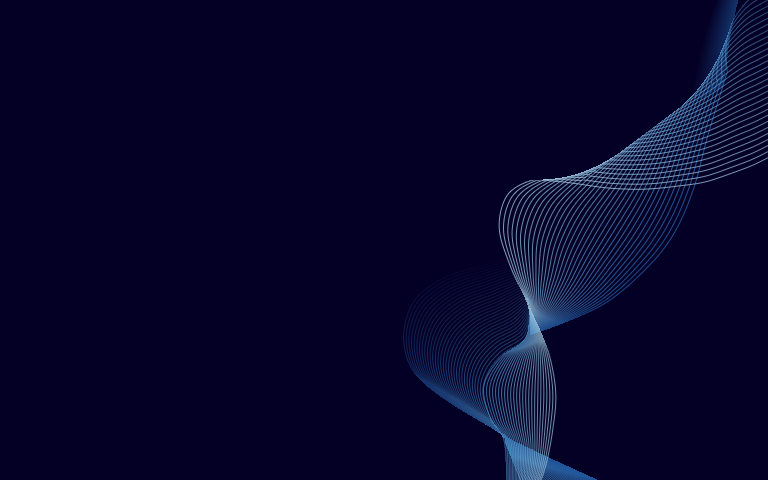
This background is drawn by a WebGL 2 fragment shader. Its source:

```glsl
#version 300 es
precision highp float;
// A twisting ribbon of fine glowing lines on deep navy.
// Each sheet spans two spline edges; a pixel finds the straight rulings that
// pass through it, and its position along a ruling gives the nearest line.

uniform vec2 u_resolution;
out vec4 outColor;

// Canvas units: 100 per height, origin at the lower left.
const float UNITS = 100.0;
const float LINE_WIDTH = 0.21;
const float RIBBON_LEFT = 82.0;
const int SUBSTEPS = 10;
const vec3 NAVY = vec3(0.016, 0.0, 0.145);
const vec3 PALE = vec3(0.66, 0.82, 0.90);
const vec3 SKY = vec3(0.32, 0.64, 0.88);
const vec3 BLUE = vec3(0.16, 0.46, 0.78);

// Loop and the wide fan that leaves the neck
const vec2 LOOP[8] = vec2[8](vec2(110.4, 33.8), vec2(109.6, 37.5), vec2(106.3, 44.6), vec2(104, 52.5),
    vec2(105.6, 59.2), vec2(110.4, 62.3), vec2(115.2, 62.3), vec2(120.4, 61.7));
const vec2 BELLY[8] = vec2[8](vec2(110.4, 30.2), vec2(117.7, 32.9), vec2(126.5, 37.1), vec2(134.4, 43.8),
    vec2(140.2, 51), vec2(144.4, 60.4), vec2(147.5, 71.9), vec2(151.5, 85));

// Wing folding over to the right border
const vec2 WING_LOW[8] = vec2[8](vec2(120.4, 61.7), vec2(127.1, 60.8), vec2(134.4, 60.6), vec2(141.7, 61.3),
    vec2(146.9, 62.1), vec2(152.1, 63.8), vec2(157.3, 65.8), vec2(162.5, 68.5));
const vec2 WING_HIGH[8] = vec2[8](vec2(151.5, 85), vec2(151.2, 88), vec2(151.3, 91), vec2(152, 94),
    vec2(153.5, 97), vec2(156, 100), vec2(159, 102), vec2(163, 104));

// Soft veil beside the wing
const vec2 VEIL_LEFT[8] = vec2[8](vec2(143.5, 78), vec2(144.3, 82), vec2(145.2, 86), vec2(146.2, 90),
    vec2(147.3, 94), vec2(148.5, 97.5), vec2(150, 101), vec2(152, 104));
const vec2 VEIL_RIGHT[8] = vec2[8](vec2(150.5, 82), vec2(151, 85), vec2(151.4, 88), vec2(151.8, 91),
    vec2(152.3, 94), vec2(153, 97), vec2(154, 100.5), vec2(156, 104));

// Faint fan on the lower left
const vec2 FAN_OUTER[8] = vec2[8](vec2(109.4, 46.9), vec2(100, 44.6), vec2(91.7, 41.7), vec2(85.8, 36.5),
    vec2(84.2, 28.1), vec2(88.5, 20), vec2(104.2, 9.8), vec2(126, -0.8));
const vec2 FAN_INNER[8] = vec2[8](vec2(110.4, 32.9), vec2(109.2, 29.2), vec2(104.8, 26.3), vec2(101.7, 22.5),
    vec2(100.6, 18.1), vec2(102.1, 13.1), vec2(104.8, 8.8), vec2(108.8, -0.8));

// Pale tail falling to the lower border
const vec2 TAIL_RIGHT[8] = vec2[8](vec2(109.6, 38.3), vec2(110.8, 35), vec2(112.9, 30.2), vec2(114.8, 24.6),
    vec2(115.8, 17.7), vec2(115.2, 10.8), vec2(114, 4.2), vec2(112.5, -0.8));
const vec2 TAIL_LEFT[8] = vec2[8](vec2(110.2, 37.5), vec2(110.2, 33.3), vec2(109.2, 29.2), vec2(104.2, 25.4),
    vec2(100.8, 19.6), vec2(102.1, 13.1), vec2(105, 8.3), vec2(105.6, -0.8));

float cross2(vec2 a, vec2 b) { return a.x * b.y - a.y * b.x; }

// Catmull-Rom segment from b to c
vec2 spline(vec2 a, vec2 b, vec2 c, vec2 d, float t) {
    return b + 0.5 * t * (c - a + t * (2.0 * a - 5.0 * b + 4.0 * c - d + t * (3.0 * (b - c) + d - a)));
}

// Antialiased coverage; lines closer than a pixel melt into their mean
float lineCoverage(float dist, float gap, float pixel) {
    float crisp = clamp((0.5 * (LINE_WIDTH + pixel) - dist) / min(pixel, LINE_WIDTH), 0.0, 1.0);
    crisp *= min(1.0, LINE_WIDTH / pixel);
    float mean = min(1.0, LINE_WIDTH / max(gap, 0.001));
    return mix(mean, crisp, smoothstep(0.8, 2.2, gap / pixel));
}

// opacity: first edge start and end, second edge start and end
void drawSheet(inout vec3 color, vec2 p, float pixel, vec2 A[8], vec2 B[8], float count,
               vec3 tintA, vec3 tintB, vec4 opacity) {
    vec2 a0 = A[0], b0 = B[0];
    float side0 = cross2(p - a0, b0 - a0);
    for (int k = 0; k < 7; k++) {
        int before = max(k - 1, 0), after = min(k + 2, 7);
        for (int j = 1; j <= SUBSTEPS; j++) {
            float t = float(j) / float(SUBSTEPS);
            vec2 a1 = spline(A[before], A[k], A[k + 1], A[after], t);
            vec2 b1 = spline(B[before], B[k], B[k + 1], B[after], t);
            float side1 = cross2(p - a1, b1 - a1);
            if ((side0 < 0.0) != (side1 < 0.0)) {
                float u = side0 / (side0 - side1);
                vec2 a = mix(a0, a1, u);
                vec2 ruling = mix(b0, b1, u) - a;
                float s = dot(p - a, ruling) / max(dot(ruling, ruling), 1e-5);
                if (abs(s - 0.5) < 0.5 + 0.5 / count) {
                    vec2 along = mix(a1 - a0, b1 - b0, s);
                    float gap = abs(cross2(ruling, along)) / max(length(along), 1e-4) / count;
                    float dist = abs(s * count - clamp(round(s * count), 0.0, count)) * gap;
                    float progress = (float(k) + t + (u - 1.0) / float(SUBSTEPS)) / 7.0;
                    vec2 ends = mix(opacity.xz, opacity.yw, progress * progress);
                    float across = clamp(s, 0.0, 1.0);
                    float alpha = mix(ends.x, ends.y, across) * lineCoverage(dist, gap, pixel);
                    color = mix(color, mix(tintA, tintB, across), alpha);
                }
            }
            a0 = a1; b0 = b1; side0 = side1;
        }
    }
}

void main() {
    float pixel = UNITS / u_resolution.y;
    vec2 p = gl_FragCoord.xy * pixel;
    vec3 color = NAVY;
    if (p.x > RIBBON_LEFT) {
        drawSheet(color, p, pixel, VEIL_LEFT, VEIL_RIGHT, 26.0, BLUE, BLUE, vec4(0.0, 0.05, 0.4, 0.45));
        drawSheet(color, p, pixel, FAN_OUTER, FAN_INNER, 30.0, BLUE, SKY, vec4(0.02, 0.8, 0.35, 0.7));
        drawSheet(color, p, pixel, LOOP, BELLY, 34.0, PALE, BLUE, vec4(0.75, 0.75, 0.6, 0.7));
        drawSheet(color, p, pixel, WING_LOW, WING_HIGH, 28.0, PALE, SKY, vec4(0.75, 0.65, 0.5, 0.35));
        drawSheet(color, p, pixel, TAIL_RIGHT, TAIL_LEFT, 24.0, PALE, SKY, vec4(0.7, 0.65, 0.6, 0.6));
    }
    outColor = vec4(color, 1.0);
}
```
